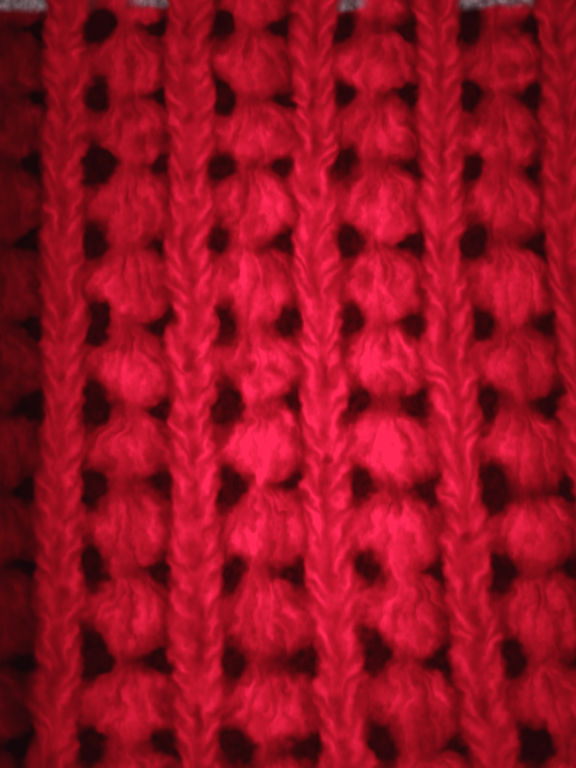
Reproduce this texture procedurally as a Shadertoy shader.

```glsl
#define ROWS 10.885
#define ROW_STRETCH 1.31
#define RIB_WIDTH 0.28
#define LEFT_HOLE vec2(0.17, 0.23)
#define RIGHT_HOLE vec2(0.20, 0.15)
#define FAN_STRANDS 21.0
#define STITCHES_PER_ROW 3.0
#define WOBBLE 0.30
#define LIGHT_CENTER vec2(0.54, 0.45)
#define AMBIENT 0.50
#define GAP_TONE 0.17

float hash(vec2 p) {
    vec3 h = fract(vec3(p.xyx) * 0.1031);
    h += dot(h, h.yzx + 33.33);
    return fract((h.x + h.y) * h.z);
}

float noise(vec2 p) {
    vec2 i = floor(p), f = fract(p);
    f = f * f * (3.0 - 2.0 * f);
    return mix(mix(hash(i), hash(i + vec2(1, 0)), f.x),
               mix(hash(i + vec2(0, 1)), hash(i + vec2(1, 1)), f.x), f.y);
}

float fbm(vec2 p) {
    float sum = 0.0, amp = 0.5;
    for (int i = 0; i < 4; i++) {
        sum += amp * noise(p);
        p = mat2(1.6, 1.2, -1.2, 1.6) * p + 7.3;
        amp *= 0.5;
    }
    return sum / 0.9375;
}

// Brightness to red yarn colour
vec3 yarnColor(float v) {
    float c = v * v * v;
    return vec3(v, 0.025 + 0.13 * c, 0.03 + 0.05 * v + 0.26 * c);
}

// Two columns of slanted chain stitches; x spans -1..1 over the rib
float ribShade(vec2 q, float seed) {
    float side = step(0.0, q.x);
    float slip = noise(vec2(q.y * 2.0, seed * 50.0 + side * 9.0));
    float t = q.y * STITCHES_PER_ROW + abs(q.x) * 1.3 + 0.45 * side + seed + 0.8 * slip;
    float strand = 0.5 + 0.5 * cos(6.2832 * t);
    float slit = exp(-14.0 * q.x * q.x) * noise(vec2(q.y * 6.0, seed * 30.0));
    float edge = smoothstep(0.15, 0.5, abs(q.x));
    return 0.79 + 0.20 * strand * edge + 0.10 * (1.0 - edge) - 0.32 * slit;
}

// Strands spreading down from the pinch at the top of a cell
float fanShade(vec2 q, vec2 id, float fibre) {
    float seed = hash(id);
    float angle = atan(q.x, q.y + 0.16);
    float r = length(q + vec2(0.0, 0.16));
    float strands = 0.5 + 0.5 * cos(angle * FAN_STRANDS + 9.0 * (fibre - 0.5) + seed * 6.0);
    float tuft = noise(vec2(angle * 4.5, r * 4.0) + seed * 40.0);
    float belly = exp(-6.0 * (q.y - 0.55) * (q.y - 0.55) - 3.0 * q.x * q.x);
    return 0.52 + 0.13 * strands + 0.32 * tuft + 0.14 * belly;
}

// Signed distance to a rounded opening that narrows towards the fan
float holeShape(vec2 q, vec2 size, float taper) {
    size.y *= 1.0 + taper * clamp(q.x / size.x, -1.0, 1.0);
    return (length(q / size) - 1.0) * min(size.x, size.y);
}

void mainImage(out vec4 fragColor, in vec2 fragCoord) {
    vec2 p = fragCoord / iResolution.xy;
    vec2 uv = vec2(p.x * 0.75, p.y);
    float down = 1.0 - p.y;

    // Ribs splay towards the bottom, rows grow taller
    float bow = down * down;
    float col = (p.x - 0.113 + 0.02 * bow) / (0.215 + 0.04 * bow);
    float u = down - 0.039;
    float row = u * (ROWS - ROW_STRETCH * u);
    row += 0.12 * exp(-30.0 * (down - 0.24) * (down - 0.24));

    // Woolly distortion
    vec2 wander = vec2(fbm(uv * 22.0), fbm(uv * 22.0 + 31.7)) - 0.5;
    vec2 fuzz = vec2(noise(uv * 100.0), noise(uv * 100.0 + 17.0)) - 0.5;
    vec2 offset = WOBBLE * wander + 0.06 * fuzz;
    col += offset.x * 0.5;
    row += offset.y;

    float fibre = fbm(uv * vec2(60.0, 40.0));
    float fluff = fbm(uv * vec2(130.0, 100.0) + 9.0);

    // Light pool, with a dim strip on the left
    vec2 d = (p - LIGHT_CENTER) * vec2(1.9, 1.65);
    float pool = exp(-dot(d, d));
    float light = mix(AMBIENT, 1.03, pool);
    light *= mix(0.55, 1.0, smoothstep(0.02, 0.11, p.x));

    // Fans, each melting into the one above; units of a row height
    vec2 id = vec2(floor(col), floor(row)) + 20.0;
    vec2 q = vec2((fract(col) - 0.5) * 1.6, fract(row));
    float shellTone = mix(fanShade(q + vec2(0, 1), id - vec2(0, 1), fibre),
                          fanShade(q, id, fibre), smoothstep(0.0, 0.35, q.y));

    // Openings beside each pinch: tall on the left, flat on the right
    vec2 seam = vec2(id.x, floor(row + 0.5) + 20.0);
    float y = fract(row + 0.5) - 0.5;
    float grow = 1.15 - 0.25 * pool;
    float leftSize = grow * (0.82 + 0.36 * hash(seam + 3.0));
    float rightSize = grow * (0.60 + 0.60 * hash(seam + 8.0));
    float leftHole = holeShape(vec2(q.x + 0.37, y), LEFT_HOLE * leftSize, -0.25);
    float rightHole = holeShape(vec2(q.x - 0.41, y - 0.02), RIGHT_HOLE * rightSize, 0.55);
    float hole = min(leftHole, rightHole);
    float holeMask = 1.0 - smoothstep(-0.06, 0.05, hole);
    float holeShadow = mix(0.74, 1.0, smoothstep(0.0, 0.16, hole));

    // Rib over the seams between fans
    float ribX = (fract(col + 0.5) - 0.5) * 1.6;
    float ribId = floor(col + 0.5) + 20.0;
    float rib = abs(ribX) - RIB_WIDTH;
    float ribMask = 1.0 - smoothstep(-0.06, 0.05, rib);
    float ribTone = ribShade(vec2(ribX / RIB_WIDTH, row), hash(vec2(ribId, 2.0)));
    ribTone *= mix(0.84, 1.0, smoothstep(0.0, -0.15, rib));

    // Valley beside the rib, deeper on its left and away from the light
    float depth = mix(0.24, 0.46, step(0.0, q.x)) * (1.0 - 0.55 * pool);
    float valley = 1.0 - depth * (1.0 - smoothstep(0.0, 0.22, rib));

    // Layers: fan, opening, rib
    float gapTone = GAP_TONE + 0.20 * fluff * pool;
    float tone = mix(shellTone * valley * holeShadow, gapTone, holeMask);
    tone = mix(tone, ribTone, ribMask);
    float wool = 0.82 + 0.26 * fibre + 0.16 * fluff;
    vec3 color = yarnColor(clamp(tone * wool * light, 0.08, 1.0));

    // Pale backing showing past the top edge
    float backing = smoothstep(0.018, 0.004, down + 0.02 * wander.x);
    backing *= (1.0 - ribMask) * smoothstep(0.4, 0.6, noise(uv * vec2(14.0, 40.0)));
    color = mix(color, vec3(0.42, 0.40, 0.42) * (0.5 + fluff), backing * 0.8);

    fragColor = vec4(color, 1.0);
}
```
